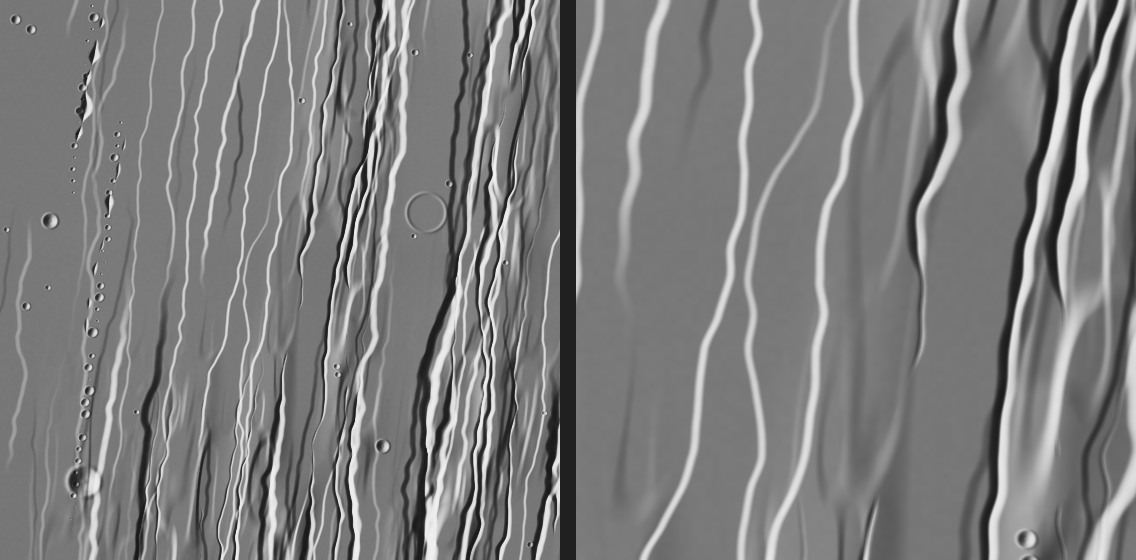
Left: the whole. Right: its middle third, enlarged.
This texture is drawn by a WebGL 2 fragment shader. Its source:

```glsl
#version 300 es
precision highp float;
// Faulted plain seen from above under a low sun on the left.
// A height field sums wandering scarps, troughs, pit chains, craters and
// stretched rubble; its slope along the light gives the grey tone.
uniform vec2 u_resolution;
out vec4 fragColor;

const float SHEAR = 0.12;                  // lean of all faults to the right
const vec2 SUNWARD_RISE = vec2(0.97, -0.22);

float hash(float n) { return fract(sin(n * 127.1 + 3.7) * 43758.5); }
float hash2(vec2 p) { return fract(sin(dot(p, vec2(127.1, 311.7))) * 43758.5); }

float noise1(float x, float seed) {
  float i = floor(x), f = fract(x);
  f = f * f * (3.0 - 2.0 * f);
  return mix(hash(i + seed * 17.3), hash(i + 1.0 + seed * 17.3), f);
}

float noise2(vec2 p) {
  vec2 i = floor(p), f = fract(p);
  f = f * f * (3.0 - 2.0 * f);
  return mix(mix(hash2(i), hash2(i + vec2(1, 0)), f.x),
             mix(hash2(i + vec2(0, 1)), hash2(i + vec2(1, 1)), f.x), f.y);
}

float bump(float x, float centre, float width) {
  float d = (x - centre) / width;
  return exp(-d * d);
}

// 1 between the two ends of a span, fading softly outside
float within(float y, vec2 span) {
  return smoothstep(span.x - 0.06, span.x + 0.06, y) * (1.0 - smoothstep(span.y - 0.06, span.y + 0.06, y));
}

// Sideways drift of a fault along its length
float wander(float y, float seed) {
  return 0.036 * (noise1(y * 4.0, seed) - 0.5) + 0.015 * (noise1(y * 15.0, seed + 5.0) - 0.5)
       + 0.006 * (noise1(y * 48.0, seed + 9.0) - 0.5);
}

// Step in height; positive steepness faces the sun
float scarp(vec2 q, float x, float seed, float width, float steepness) {
  float d = q.x - x - wander(q.y, seed);
  return 2.0 * width * steepness * smoothstep(-width, width, d);
}

// Sunken strip that pinches and swells along its length
float trough(vec2 q, float x, float width, float seed, vec2 span, float beads) {
  float swell = noise1(q.y * 5.0, seed + 2.0) - 0.42 + beads * (noise1(q.y * 50.0, seed + 4.0) - 0.5);
  float reach = width * (2.2 * swell + 2.0 * within(q.y, span) - 2.0);
  float wall = 0.003 + 0.35 * width;
  float d = abs(q.x - x - wander(q.y, seed)) - reach;
  return -2.3 * wall * (1.0 - smoothstep(-wall, wall, d));
}

float crater(vec2 p, vec2 centre, float radius) {
  float d = length(p - centre) / radius;
  return radius * (0.15 * bump(d, 1.15, 0.2) - 0.85 * (1.0 - smoothstep(0.15, 1.1, d)));
}

// Small pits repeated along a line
float pitChain(vec2 q, float x, float seed, vec2 span) {
  float cell = floor(q.y * 48.0);
  float radius = 0.0075 * hash(cell + seed) * within(q.y, span) + 0.0005;
  vec2 centre = vec2(x + 0.008 * (hash(cell + seed + 40.0) - 0.5), (cell + 0.5) / 48.0);
  return crater(q, centre, radius);
}

// Share of broken ground: two belts and a spread toward the bottom
float brokenness(vec2 q) {
  float belts = bump(q.x, 0.595, 0.065) + 0.9 * bump(q.x, 0.88, 0.06);
  float low = (1.0 - smoothstep(0.05, 0.5, q.y)) * smoothstep(0.0, 0.5, q.x) * 0.7;
  return clamp(belts + low, 0.0, 1.0) * (1.0 - 0.95 * bump(q.x, 0.732, 0.045));
}

float rubble(vec2 q) {
  float bend = 0.03 * noise2(q * vec2(9.0, 7.0));
  float coarse = noise2(vec2((q.x + bend) * 30.0, q.y * 7.0));
  float fine = noise2(vec2((q.x - bend) * 62.0, q.y * 15.0 + 31.0));
  float gate = smoothstep(0.25, 0.6, noise2(q * vec2(14.0, 4.0) + 8.0));
  return brokenness(q) * gate * (0.012 * smoothstep(0.38, 0.56, coarse) + 0.005 * smoothstep(0.3, 0.65, fine));
}

float height(vec2 p) {
  vec2 q = vec2(p.x - SHEAR * (p.y - 0.5), p.y);
  float h = rubble(q);
  // thin scarps, fainter on the left plain
  for (float i = 0.0; i < 36.0; i++) {
    float x = mix(-0.02, 1.08, (i + hash(i)) / 36.0);
    float lean = (hash(i + 60.0) - 0.5) * 0.12 * (q.y - 0.5);
    float strength = smoothstep(0.32, 0.6, noise1(q.y * 2.6, i + 70.0)) * mix(0.25, 0.85, smoothstep(0.15, 0.42, x));
    float facing = hash(i + 80.0) > 0.38 ? 1.0 : -0.6;
    float calm = 1.0 - bump(x, 0.732, 0.04);
    h += scarp(q, x + lean, i, 0.0025 + 0.0025 * hash(i + 90.0), strength * facing * calm);
  }
  // troughs crowd the broken belts
  for (float i = 0.0; i < 17.0; i++) {
    float x = mix(0.3, 1.07, (i + hash(i + 110.0)) / 17.0);
    float width = mix(0.004, 0.013, hash(i + 120.0)) * mix(0.5, 1.1, x);
    h += trough(q, x, width, i + 130.0, vec2(-0.2, 1.2), 0.2) * smoothstep(0.1, 0.6, brokenness(vec2(x, q.y)));
  }
  // broad mesa, its flanking trough, and a low block at the lower left
  h += scarp(q, 0.675, 201.0, 0.007, 0.95) + scarp(q, 0.785, 202.0, 0.006, -0.8);
  h += trough(q, 0.805, 0.017, 203.0, vec2(-0.2, 0.72), 0.1);
  float block = 1.0 - smoothstep(0.25, 0.55, q.y);
  h += block * (scarp(q, 0.235, 204.0, 0.007, 0.9) + scarp(q, 0.295, 205.0, 0.008, -1.1));
  // beaded pit chains on the left plain
  h += trough(q, 0.105, 0.009, 206.0, vec2(0.75, 1.2), 0.7) + pitChain(q, 0.108, 3.0, vec2(0.66, 1.2));
  h += trough(q, 0.18, 0.009, 207.0, vec2(0.36, 0.74), 0.7) + pitChain(q, 0.18, 7.0, vec2(0.1, 0.78));
  // scattered craters and one buried ring
  for (float i = 0.0; i < 20.0; i++) {
    vec2 centre = vec2(hash(i + 300.0), hash(i + 330.0));
    h += crater(p, centre, 0.004 + 0.008 * pow(hash(i + 360.0), 3.0));
  }
  h += crater(p, vec2(0.15, 0.14), 0.024);
  return h + 0.0018 * bump(length(p - vec2(0.762, 0.62)), 0.035, 0.003);
}

void main() {
  vec2 p = gl_FragCoord.xy / u_resolution.y;
  float stride = 0.0013;
  float slope = (height(p + SUNWARD_RISE * stride) - height(p - SUNWARD_RISE * stride)) / (2.0 * stride);
  float plain = 0.475 + 0.025 * (noise2(p * vec2(5.0, 2.0)) - 0.5) + 0.012 * (noise2(p * 240.0) - 0.5);
  float tone = plain + (slope > 0.0 ? 0.46 : 0.37) * tanh(slope);
  fragColor = vec4(vec3(tone), 1.0);
}
```
